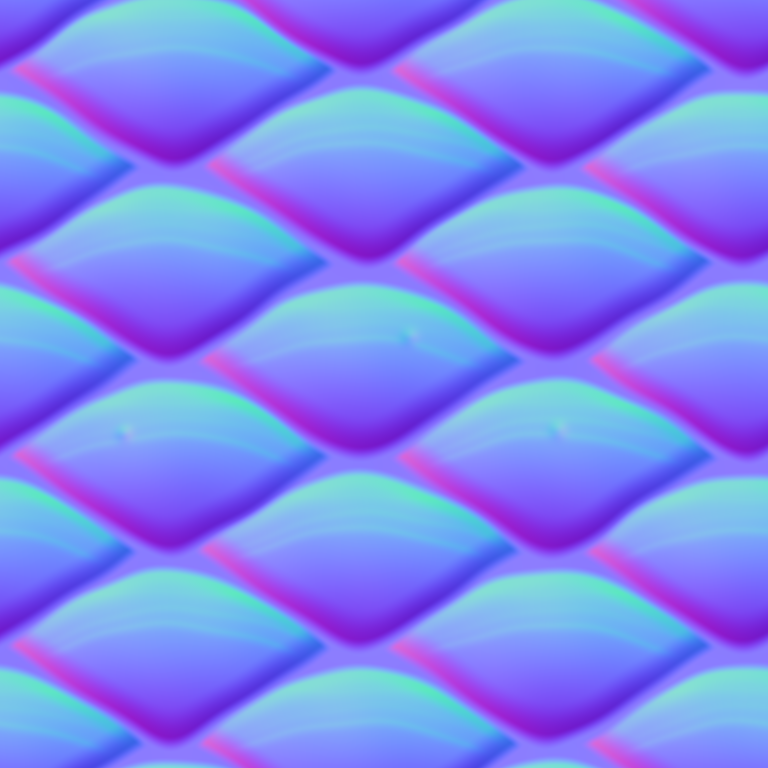
This texture map is drawn by a Shadertoy shader. Its source:

```glsl
// Tiling normal map of staggered, pillowed diamond scales with arched creases.
#define REPEATS vec2(2.0, 4.0)
#define FIRST_CENTER vec2(0.221, 0.906)
#define HALF_WIDTH 0.84
#define ARCH_HEIGHT 0.81
#define POINT_DEPTH 1.15
#define GAP_TILT vec2(0.09, -0.03)
#define CREASE 0.15
#define JITTER 0.035
#define WAVE 0.012
#define PIT_CHANCE 0.25

const float PI = 3.14159;

vec3 hash3(vec2 id) {
    vec3 h = vec3(dot(id, vec2(12.7, 31.1)), dot(id, vec2(26.9, 18.3)), dot(id, vec2(41.3, 28.9)));
    return fract(sin(h + 1.7) * 4375.5);
}

float band(float d, float width) {
    return exp(-d * d / (width * width));
}

// Whole frequencies keep the ripple periodic over the canvas.
vec2 ripple(vec2 uv) {
    vec2 a = 2.0 * PI * uv;
    return vec2(sin(3.0 * a.x + 5.0 * a.y) + 0.6 * sin(7.0 * a.y - 4.0 * a.x),
                sin(5.0 * a.x - 2.0 * a.y + 1.3) + 0.6 * sin(9.0 * a.x + 4.0 * a.y));
}

// Surface tilt in xy, coverage in z; p spans about -1..1 over one scale.
vec3 scaleTilt(vec2 p, vec3 rnd) {
    float side = abs(p.x);
    float top = ARCH_HEIGHT * cos(0.5 * PI * p.x / HALF_WIDTH);
    float bottom = -POINT_DEPTH * (1.0 - sqrt(p.x * p.x + 0.012) / HALF_WIDTH);
    float fromTop = top - p.y;
    float fromBottom = p.y - bottom;
    float right = smoothstep(-0.1, 0.6, p.x);

    // Pillowed body
    vec2 tilt = vec2(-0.24 * p.x - 0.03, min(0.13 + 0.9 * p.y, 0.64));

    // Rolled upper rim
    tilt += band(fromTop - 0.08, 0.1) * mix(vec2(0.0, 0.1), vec2(-0.22, 0.2), right);

    // Arched crease and a fainter one above it
    float arch = -0.17 + 0.4 * cos(0.5 * PI * p.x / 0.75);
    float fade = 1.0 - smoothstep(0.55, 0.8, side);
    float lines = band(p.y - arch, 0.055) + 0.5 * smoothstep(0.3, 0.0, p.y - arch) * smoothstep(-0.03, 0.03, p.y - arch);
    lines += 0.6 * rnd.z * band(p.y - arch - 0.17 - 0.08 * p.x, 0.045);
    tilt += CREASE * fade * lines * mix(vec2(0.03, 0.7), vec2(-0.5, 0.9), right);

    // Steep lower rim
    vec2 rim = vec2(-p.x * mix(0.92, 0.72, right), -0.82 * (1.0 - 1.15 * p.x * p.x));
    tilt = mix(tilt, rim, 1.0 - smoothstep(0.02, 0.42, fromBottom));

    // Occasional small pit
    vec2 r = (p - vec2(rnd.x - 0.5, 0.3 * rnd.y)) / vec2(0.04, 0.08);
    tilt += 0.35 * step(1.0 - PIT_CHANCE, rnd.y) * r * exp(-dot(r, r));

    float cover = smoothstep(-0.06, 0.06, fromTop) * smoothstep(-0.08, 0.1, fromBottom);
    return vec3(tilt, cover);
}

void mainImage(out vec4 fragColor, in vec2 fragCoord) {
    vec2 uv = fragCoord / iResolution.xy;
    vec2 wave = ripple(uv);
    vec2 tilt = GAP_TILT;

    // Two interleaved grids form the staggered rows.
    for (int i = 0; i < 2; i++) {
        vec2 cell = (uv - FIRST_CENTER) * REPEATS + vec2(0.5, 0.55) - 0.5 * float(i);
        vec2 id = mod(floor(cell), REPEATS) + 7.0 * float(i);
        vec3 rnd = hash3(id);
        vec2 p = 2.0 * fract(cell) - vec2(1.0, 1.1);
        p += JITTER * (rnd.xy - 0.5) + WAVE * wave;
        vec3 s = scaleTilt(p, rnd);
        tilt = mix(tilt, s.xy, s.z);
    }

    tilt += WAVE * wave.yx;
    float z = sqrt(max(1.0 - dot(tilt, tilt), 0.0));
    fragColor = vec4(0.5 + 0.5 * vec3(tilt, z), 1.0);
}
```
